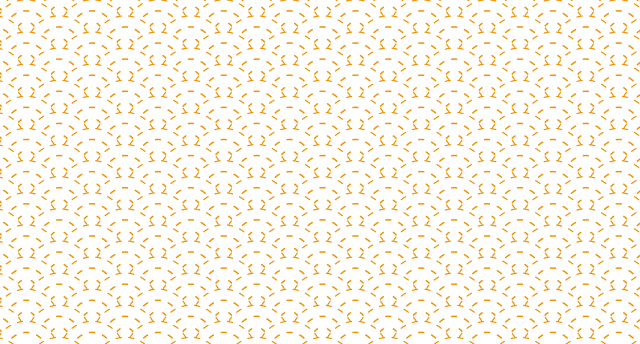
Reproduce this pattern procedurally as a Shadertoy shader.

```glsl
const float PI = 3.14159265;
const float SCALES_ACROSS = 9.722;
const float ROW_STEP = 0.2442;              // height between staggered rows
const vec2 ORIGIN = vec2(-0.101, 0.100);    // centre of one scale
const float SCALE_RADIUS = 0.5;
const float INNER_RADIUS = 0.150;
const float RING_GAP = 0.1705;
const float DASH_HALF_LENGTH = 0.036;
const float LINE_HALF_WIDTH = 0.0112;
const vec3 PAPER = vec3(1.0);
const vec3 INK = vec3(0.925, 0.57, 0.01);

// Coverage of a shape from its signed distance
float fillShape(float dist, float pixel) {
    return 1.0 - smoothstep(-0.7 * pixel, 0.7 * pixel, dist);
}

// Distance to a ring of evenly spaced, round-ended dashes
float dashedRing(vec2 p, float radius, float dashesPerHalf) {
    float turn = atan(p.x, p.y) / PI + 0.5;
    float pitch = PI * radius / dashesPerHalf;
    float along = (fract(turn * dashesPerHalf) - 0.5) * pitch;
    vec2 offset = vec2(max(abs(along) - DASH_HALF_LENGTH, 0.0), length(p) - radius);
    return length(offset) - LINE_HALF_WIDTH;
}

// Three concentric rings holding 2, 5 and 8 dashes per half circle
float scaleRings(vec2 p) {
    float dist = 1e3;
    for (int i = 0; i < 3; i++) {
        float ring = float(i);
        dist = min(dist, dashedRing(p, INNER_RADIUS + ring * RING_GAP, 2.0 + 3.0 * ring));
    }
    return dist;
}

// Overlapping rows, painted from the highest to the lowest
float scaleInk(vec2 p, float pixel) {
    float ink = 0.0;
    float middleRow = floor(p.y / ROW_STEP);
    for (int i = 3; i >= -3; i--) {
        float row = middleRow + float(i);
        float stagger = 0.5 * mod(row, 2.0);
        vec2 local = vec2(fract(p.x - stagger + 0.5) - 0.5, p.y - row * ROW_STEP);
        float cover = fillShape(length(local) - SCALE_RADIUS, pixel);
        ink = mix(ink, fillShape(scaleRings(local), pixel), cover);
    }
    return ink;
}

void mainImage(out vec4 fragColor, in vec2 fragCoord) {
    float pixel = SCALES_ACROSS / iResolution.x;
    vec2 p = fragCoord * pixel - ORIGIN;
    fragColor = vec4(mix(PAPER, INK, scaleInk(p, pixel)), 1.0);
}
```
